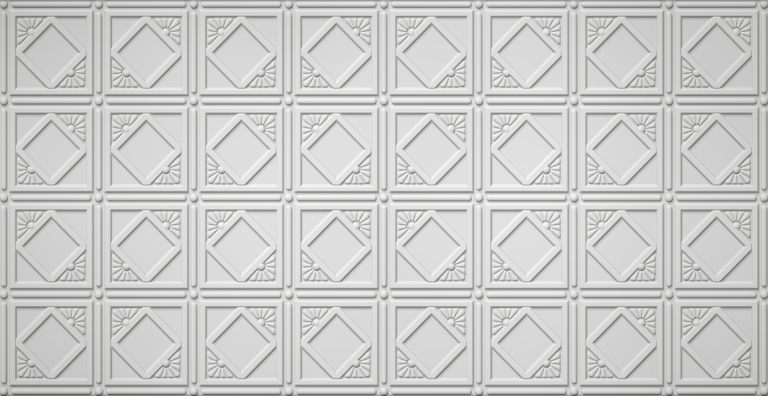
Write a WebGL 1 fragment shader that draws this pattern.

```glsl
precision highp float;
// Embossed white ceiling panels: eight by four framed squares, each with a diamond
// and two corner fans, parted by rounded rails and beads. A height field is built
// from distance functions, then lit from above with soft contact shadows.

uniform vec2 u_resolution;

#define REPEATS vec2(8.08, 4.09)
#define BEVEL 0.013
#define RELIEF 0.024
#define FRAME_OUT 0.438
#define FRAME_IN 0.372
#define DIAMOND_OUT 0.405
#define DIAMOND_IN 0.300
#define RAIL_RADIUS 0.032
#define FAN_CENTER 0.207
#define FAN_RADIUS 0.165
#define PETALS 7.0
#define LIGHT vec3(-0.28, 0.62, 0.85)

// 1 inside a shape (negative distance), 0 outside, with a soft bevel.
float inside(float d) {
  return 1.0 - smoothstep(-BEVEL, BEVEL, d);
}

// Rounded top: a dome profile of the given radius around distance r.
float dome(float r, float radius) {
  return sqrt(max(1.0 - r * r / (radius * radius), 0.0));
}

vec2 hashGradient(vec2 i) {
  float a = fract(sin(dot(i, vec2(127.1, 311.7))) * 4375.85) * 6.2832;
  return vec2(cos(a), sin(a));
}

float gradientNoise(vec2 p) {
  vec2 i = floor(p), f = fract(p), e = vec2(0.0, 1.0);
  vec2 w = f * f * (3.0 - 2.0 * f);
  float a = dot(hashGradient(i), f);
  float b = dot(hashGradient(i + e.yx), f - e.yx);
  float c = dot(hashGradient(i + e.xy), f - e.xy);
  float d = dot(hashGradient(i + e.yy), f - e.yy);
  return mix(mix(a, b, w.x), mix(c, d, w.x), w.y);
}

// Fan of petals opening from the diamond's side towards the panel corner.
float fanHeight(vec2 q, float box) {
  vec2 v = q - FAN_CENTER;
  vec2 w = vec2(v.x - v.y, v.x + v.y) * 0.7071;
  float r = length(w);
  float angle = atan(w.x, w.y + 0.0001);
  float ridge = abs(cos(PETALS * angle));
  float tip = r - FAN_RADIUS - 0.025 * ridge;
  float petals = sqrt(ridge) * inside(tip) * inside(0.055 - r);
  petals *= inside(-w.y) * inside(box - FRAME_IN + 0.018);
  return max(petals * 0.85, 1.25 * dome(r, 0.043));
}

float panelHeight(vec2 p) {
  vec2 cell = floor(p);
  vec2 c = fract(p) - 0.5;
  vec2 q = abs(c);
  float box = max(q.x, q.y);

  // Square frame and diamond strip.
  float frame = inside(max(box - FRAME_OUT, FRAME_IN - box));
  float sum = q.x + q.y;
  float strip = max(sum - DIAMOND_OUT, DIAMOND_IN - sum) * 0.7071;
  float h = max(frame, inside(max(strip, box - FRAME_IN)));

  // Fans swap diagonals in a checkerboard.
  float diagonal = 1.0 - 2.0 * mod(cell.x + cell.y, 2.0);
  if (c.x * c.y * diagonal > 0.0) h = max(h, fanHeight(q, box));

  // Rails on the joints, ending short of a bead at each crossing.
  vec2 j = 0.5 - q;
  float acrossRail = length(vec2(max(0.11 - j.x, 0.0), j.y));
  float uprightRail = length(vec2(max(0.11 - j.y, 0.0), j.x));
  h = max(h, dome(min(acrossRail, uprightRail), RAIL_RADIUS));
  return max(h, 1.3 * dome(length(j), 0.043));
}

float shade(vec2 p) {
  vec2 e = vec2(0.006, 0.0);
  vec2 slope = vec2(panelHeight(p + e.xy) - panelHeight(p - e.xy),
                    panelHeight(p + e.yx) - panelHeight(p - e.yx)) / (2.0 * e.x);
  vec3 normal = normalize(vec3(-slope * RELIEF, 1.0));
  vec3 light = normalize(LIGHT);
  float lit = dot(normal, light) / light.z - 1.0;
  float h = panelHeight(p);
  float shadow = max(panelHeight(p + vec2(-0.012, 0.03)) - h, 0.0);
  return 0.865 + 0.30 * lit - 0.09 * shadow + 0.012 * h;
}

void main() {
  // Average four samples per pixel for smooth edges.
  float tone = 0.0;
  for (int i = 0; i < 4; i++) {
    float k = float(i);
    vec2 offset = vec2(mod(k, 2.0), floor(k * 0.5)) * 0.5 - 0.25;
    vec2 uv = (gl_FragCoord.xy + offset) / u_resolution;
    tone += 0.25 * shade((uv - 0.5) * REPEATS + vec2(4.0, 2.0));
  }

  // Uneven room light, falling off towards the borders.
  vec2 uv = gl_FragCoord.xy / u_resolution;
  vec2 m = abs(uv - 0.5) * 2.0;
  tone *= 1.02 - 0.10 * m.x * m.x - 0.06 * m.y * m.y;
  tone += 0.025 * gradientNoise(uv * vec2(5.0, 2.5) + 3.0);
  tone *= 1.0 - 0.25 * smoothstep(0.985, 1.0, m.y);

  // Shadows lean slightly warm.
  vec3 tint = mix(vec3(1.0, 0.99, 0.955), vec3(1.0), smoothstep(0.45, 0.82, tone));
  gl_FragColor = vec4(clamp(tone, 0.0, 0.97) * tint, 1.0);
}
```
